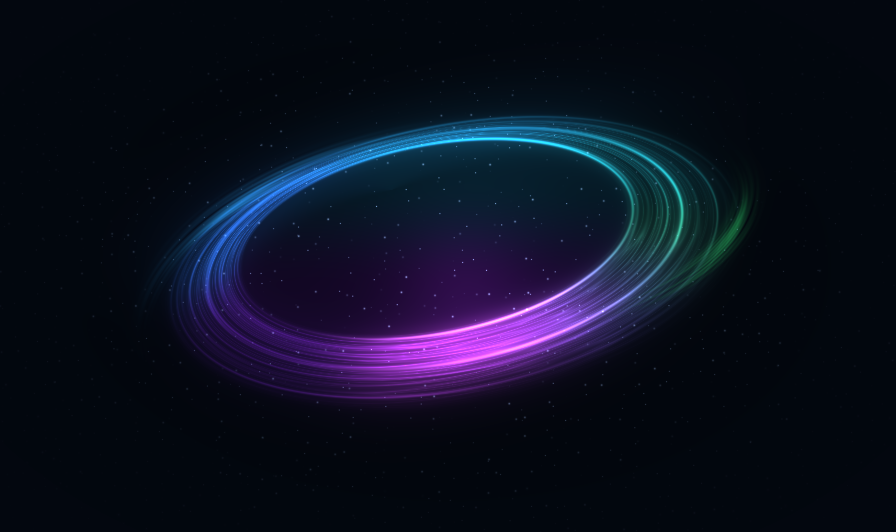
Reproduce this background procedurally as a WebGL 1 fragment shader.

```glsl
precision highp float;
// A tilted ring of glowing light streaks, cyan to green to magenta, on a dark starry ground.
uniform vec2 u_resolution;

#define TILT 0.192
#define FLATNESS 0.47
#define INNER 0.377
#define OUTER 0.548
#define RING_ORIGIN vec2(-0.106, 0.1425)
#define RING_DRIFT vec2(0.167, -0.598)
#define LINE_WIDTH 0.0028
#define FILAMENTS 11
#define STAR_CELL 0.034
#define BACKGROUND vec3(0.010, 0.028, 0.058)

float hash(vec2 p) {
  p = fract(p * vec2(0.1031, 0.1137));
  p += dot(p, p.yx + 33.33);
  return fract((p.x + p.y) * p.x * 17.31);
}

vec2 gradient(vec2 cell) {
  float a = 6.2832 * hash(cell + 71.0);
  return vec2(cos(a), sin(a));
}

float gradientNoise(vec2 p) {
  vec2 i = floor(p), f = p - i;
  vec2 u = f * f * f * (f * (f * 6.0 - 15.0) + 10.0);
  vec2 x = vec2(1.0, 0.0);
  float low = mix(dot(gradient(i), f), dot(gradient(i + x), f - x), u.x);
  float high = mix(dot(gradient(i + x.yx), f - x.yx), dot(gradient(i + 1.0), f - 1.0), u.x);
  return mix(low, high, u.y);
}

float gauss(float x) { return exp(-x * x); }

// Weight that peaks where the ring direction meets an angle in degrees
float arc(vec2 dir, float degrees, float sharpness) {
  float a = radians(degrees);
  return exp(sharpness * (dot(dir, vec2(cos(a), sin(a))) - 1.0));
}

// Thin line with a soft skirt
float glowLine(float d, float width) {
  return gauss(d / width) + 0.22 * exp(-abs(d) / (4.0 * width));
}

// Colour in rgb, strength of the ring body in a
vec4 ringHue(vec2 dir) {
  vec4 sum = vec4(0.0);
  float total = 0.0, w;
  w = arc(dir, 22.0, 9.0);  sum += w * vec4(0.12, 0.62, 0.68, 0.35); total += w;
  w = arc(dir, -25.0, 9.0); sum += w * vec4(0.16, 0.62, 0.33, 0.45); total += w;
  w = arc(dir, 80.0, 9.0);  sum += w * vec4(0.13, 0.58, 0.82, 0.60); total += w;
  w = arc(dir, 145.0, 9.0); sum += w * vec4(0.17, 0.43, 0.88, 0.65); total += w;
  w = arc(dir, 212.0, 9.0); sum += w * vec4(0.36, 0.10, 0.62, 0.55); total += w;
  w = arc(dir, 274.0, 9.0); sum += w * vec4(0.78, 0.24, 0.95, 0.95); total += w;
  w = arc(dir, 309.0, 9.0); sum += w * vec4(0.42, 0.33, 0.92, 0.65); total += w;
  return sum / total;
}

// Streak that spirals out of the ring around one angle
float wisp(float r, vec2 dir, float slope, float degrees, float radius, float reach) {
  float a = radians(degrees);
  vec2 axis = vec2(cos(a), sin(a));
  float turn = atan(axis.x * dir.y - axis.y * dir.x, dot(axis, dir));
  float d = (r - radius - 0.095 * turn) / slope;
  float threads = 0.55 + 0.9 * gradientNoise(vec2(d * 190.0, turn * 2.0));
  return gauss(d / 0.019) * threads * gauss(turn / reach);
}

float stars(vec2 p) {
  float sum = 0.0;
  for (int i = 0; i < 2; i++) {
    vec2 g = p / STAR_CELL * (1.0 + 0.6 * float(i)) + 40.0 + 17.0 * float(i);
    vec2 cell = floor(g);
    vec2 spot = 0.2 + 0.6 * vec2(hash(cell + 3.0), hash(cell + 19.0));
    float lit = smoothstep(0.65, 1.0, hash(cell + 7.0));
    sum += lit * gauss(length(g - cell - spot) / 0.055);
  }
  return sum;
}

void main() {
  vec2 p = (gl_FragCoord.xy - 0.5 * u_resolution) / u_resolution.y;

  // Nested ellipses whose centres drift with radius: solve for the one through p
  vec2 q = p - RING_ORIGIN;
  float c = cos(TILT), s = sin(TILT);
  q = vec2(c * q.x + s * q.y, (c * q.y - s * q.x) / FLATNESS);
  float k = 1.0 - dot(RING_DRIFT, RING_DRIFT), b = dot(q, RING_DRIFT);
  float r = (sqrt(b * b + k * dot(q, q)) - b) / k;
  vec2 dir = (q - RING_DRIFT * r) / max(r, 0.0001);
  float slope = length(vec2(dir.x, dir.y / FLATNESS)) / (1.0 + dot(dir, RING_DRIFT));
  float t = (r - INNER) / (OUTER - INNER);
  vec4 hue = ringHue(dir);

  // Dim interior: teal above, violet below
  float hole = 1.0 - smoothstep(-0.02, 0.025, (r - INNER) / slope);
  vec3 fill = mix(vec3(0.10, 0.015, 0.16), vec3(0.018, 0.105, 0.14), smoothstep(-0.04, 0.15, p.y));
  fill *= 0.55 + 0.45 * gauss((p.x - 0.06) / 0.25);
  fill += vec3(0.07, 0.02, 0.09) * gauss(length(p - vec2(0.03, -0.04)) / 0.12);
  vec3 color = BACKGROUND * (1.0 - 0.45 * gauss(length(p * vec2(0.8, 1.3)) / 0.45)) + fill * hole;

  // Halo and streaked body
  color += hue.rgb * hue.a * 0.16 * gauss((r - 0.45) / slope / 0.085);
  float along = dot(dir, vec2(1.3, 0.7));
  float coarse = exp(-9.0 * abs(gradientNoise(vec2(r * 65.0, along))));
  float fine = exp(-7.0 * abs(gradientNoise(vec2(r * 125.0, along * 1.4 + 9.0))));
  fine = mix(fine, 0.35, smoothstep(0.4, 1.1, 125.0 * slope / u_resolution.y));
  float body = smoothstep(-0.10, 0.10, t) * (1.0 - smoothstep(0.55, 1.12, t));
  body *= mix(1.0, 0.5, smoothstep(0.25, 0.7, t));
  color += hue.rgb * hue.a * body * (0.24 + 0.45 * coarse + 0.35 * fine);

  // Scattered filaments
  for (int i = 0; i < FILAMENTS; i++) {
    float n = float(i);
    float radius = mix(INNER, OUTER, (n + 0.5) / float(FILAMENTS));
    float lit = arc(dir, 360.0 * fract(n * 0.618 + 0.1), 2.0);
    color += hue.rgb * 0.28 * lit * glowLine((r - radius) / slope, LINE_WIDTH * 0.8);
  }

  // Two bright rings with a hot core at the bottom
  float first = glowLine((r - INNER) / slope, LINE_WIDTH);
  float second = glowLine((r - mix(INNER, OUTER, 0.45)) / slope, LINE_WIDTH * 1.1);
  float hot = arc(dir, 281.0, 9.0);
  color += hue.rgb * first * (0.9 * arc(dir, 55.0, 1.6) + 0.8 * arc(dir, 300.0, 4.0));
  color += hue.rgb * second * (0.9 * arc(dir, 8.0, 3.0) + 0.7 * arc(dir, 288.0, 6.0) + 0.5 * arc(dir, 150.0, 5.0));
  color += vec3(0.55, 0.35, 0.45) * hot * (first + 0.4 * second);
  color += vec3(0.32, 0.09, 0.38) * hot * gauss((t - 0.25) / 0.28);

  // Loose ends at the upper left and the right
  color += vec3(0.10, 0.42, 0.60) * wisp(r, dir, slope, 128.0, 0.53, 0.42);
  color += vec3(0.10, 0.48, 0.22) * wisp(r, dir, slope, -18.0, 0.525, 0.36);

  // Dust around the ring
  float dust = gauss(length((p - vec2(0.0, 0.01)) * vec2(1.0, 1.6)) / 0.52);
  color += vec3(0.50, 0.60, 0.75) * stars(p) * dust;

  gl_FragColor = vec4(min(color, 1.0), 1.0);
}
```
